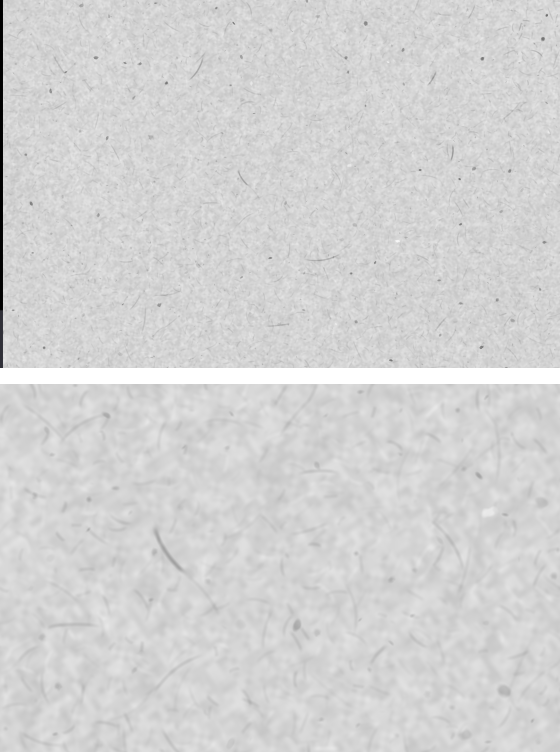
Top: the whole. Bottom: its middle third, enlarged.
Reproduce this texture procedurally as a Shadertoy shader.

```glsl
// Pale grey recycled paper: fine mottled pulp grain with scattered curved
// fibres, dark specks and a few light flecks, plus a thin dark left margin.
// Lengths are in canvas heights; scattered parts use jittered grid cells.

const float PAPER_GREY = 0.832;
const vec3 MARGIN_BLACK = vec3(0.0);
const vec3 MARGIN_SLATE = vec3(0.19, 0.19, 0.22);

vec4 hash4(vec2 p) {
    vec4 q = fract(p.xyxy * vec4(0.1031, 0.1030, 0.0973, 0.1099));
    q += dot(q, q.wzxy + 33.33);
    return fract((q.xxyz + q.yzzw) * q.zywx);
}

mat2 rotation(float angle) {
    float c = cos(angle), s = sin(angle);
    return mat2(c, -s, s, c);
}

// Smooth value noise, centred on zero
float noise(vec2 p) {
    vec2 cell = floor(p), f = fract(p);
    f = f * f * (3.0 - 2.0 * f);
    float low = mix(hash4(cell).x, hash4(cell + vec2(1, 0)).x, f.x);
    float high = mix(hash4(cell + vec2(0, 1)).x, hash4(cell + vec2(1, 1)).x, f.x);
    return mix(low, high, f.y) - 0.5;
}

// Curved, tapered strands; halfLength must stay below cellSize
float fibres(vec2 p, float cellSize, float halfLength, float halfWidth,
             float density, float seed, float blur) {
    vec2 cell = floor(p / cellSize);
    float cover = 0.0;
    for (int j = -1; j <= 1; j++)
    for (int i = -1; i <= 1; i++) {
        vec2 id = cell + vec2(i, j);
        vec4 place = hash4(id + seed);
        vec4 shape = hash4(id + seed + 57.3);
        if (place.w > density) continue;
        vec2 d = rotation(place.z * 6.2832) * (p - (id + place.xy) * cellSize);
        float reach = halfLength * mix(0.35, 0.9, shape.x);
        float along = d.x / reach;
        float bend = (shape.y - 0.5) * 0.6 * reach;
        float across = abs(d.y - bend * (along * along - 0.3));
        float line = 1.0 - smoothstep(max(halfWidth - blur, 0.0), halfWidth + blur, across);
        float taper = 1.0 - smoothstep(0.5, 1.0, abs(along));
        cover += line * taper * mix(0.25, 1.0, shape.z * shape.z);
    }
    return cover;
}

// Small uneven ovals of varied strength
float specks(vec2 p, float cellSize, float radius, float density,
             float seed, float blur) {
    vec2 cell = floor(p / cellSize);
    float cover = 0.0;
    for (int j = -1; j <= 1; j++)
    for (int i = -1; i <= 1; i++) {
        vec2 id = cell + vec2(i, j);
        vec4 place = hash4(id + seed);
        vec4 shape = hash4(id + seed + 91.7);
        if (place.w > density) continue;
        vec2 d = rotation(place.z * 6.2832) * (p - (id + place.xy) * cellSize);
        d.y *= mix(1.0, 2.0, shape.y);
        float size = radius * mix(0.4, 1.0, shape.x);
        float edge = length(d) + noise(p / radius * 1.3) * size * 0.6;
        float spot = 1.0 - smoothstep(max(size - blur, 0.0), size + blur, edge);
        cover += spot * mix(0.12, 1.0, shape.z * shape.z);
    }
    return cover;
}

// Layered pulp mottling, turned so that no lattice shows
float pulpGrain(vec2 p) {
    float grain = 0.066 * noise(rotation(0.6) * p * 175.0);
    grain += 0.050 * noise(rotation(1.1) * p * 92.0 + 17.0);
    grain += 0.020 * noise(rotation(0.3) * p * 38.0 + 41.0);
    return grain + 0.012 * noise(p * 4.0 + 5.0);
}

void mainImage(out vec4 fragColor, in vec2 fragCoord) {
    vec2 p = fragCoord / iResolution.y;
    float aspect = iResolution.x / iResolution.y;
    float pixel = 1.0 / iResolution.y;
    float blur = max(pixel, 0.0022);

    // Fibres and dirt are a little denser toward the upper right
    float corner = smoothstep(0.75, 1.0, p.x / aspect) * smoothstep(0.3, 1.0, p.y);
    float fine = fibres(p, 0.021, 0.016, 0.0007, 0.75, 11.0, blur) * 0.060;
    fine += fibres(p, 0.050, 0.036, 0.0007, 0.60, 23.0, blur) * 0.080;
    float bold = fibres(p, 0.200, 0.065, 0.0012, 0.32, 37.0, blur) * 0.240;
    float dirt = specks(p, 0.030, 0.0030, 0.55, 53.0, blur) * 0.130;
    dirt += specks(p, 0.075, 0.0062, 0.50, 71.0, blur) * 0.360;

    // Light strands and flecks
    float light = fibres(p, 0.025, 0.018, 0.0010, 0.65, 83.0, blur) * 0.030;
    light += specks(p, 0.150, 0.0065, 0.35, 97.0, blur) * 0.130;

    float grey = PAPER_GREY + pulpGrain(p) + light;
    grey -= fine * (1.0 + 0.8 * corner) + bold + dirt * (1.0 + 0.3 * corner);
    vec3 paper = vec3(clamp(grey, 0.25, 0.97));

    // Dark margin, black above and slate below
    float upper = smoothstep(-pixel, pixel, p.y - 0.157);
    vec3 margin = mix(MARGIN_SLATE, MARGIN_BLACK, upper);
    float inside = smoothstep(-0.5 * pixel, 0.5 * pixel, p.x - 0.0052 * aspect);
    fragColor = vec4(mix(margin, paper, inside), 1.0);
}
```
